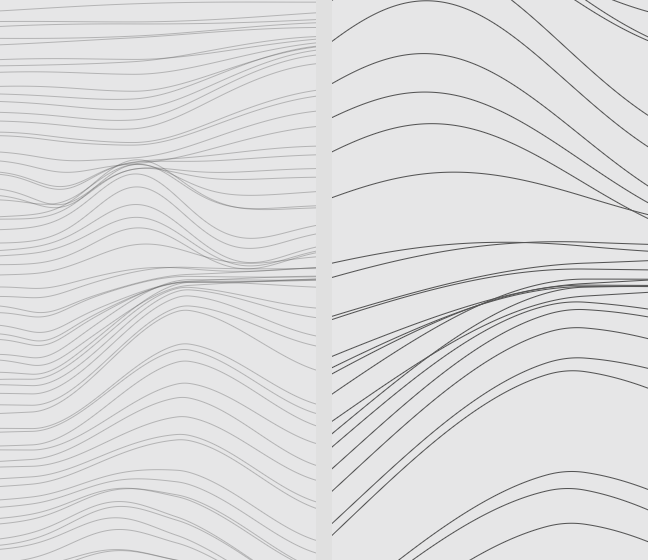
Left: the whole. Right: its middle third, enlarged.
Write a Shadertoy shader that draws this background.

```glsl
#define PAPER vec3(0.902, 0.902, 0.906)
#define INK vec3(0.33)
#define LINE_WIDTH 0.00062
#define LINE_COUNT 73
#define SPACING 0.0165
#define SPACING_JITTER 0.016
#define SHAPE_JITTER 0.022
#define WOBBLE 0.0045

float hash(float n) {
    return fract(sin(n * 127.1 + 3.7) * 43758.5);
}

float bell(float x, float center, float width) {
    float d = (x - center) / width;
    return exp(-d * d);
}

// Upward shift of a strand that starts at depth t on the left edge
float terrain(float u, float t) {
    float rise = 0.015 * u;

    // Upper slope, sagging first and then climbing to the right
    rise += 0.080 * smoothstep(0.42, 1.05, u) * bell(t, 0.20, 0.09);
    rise -= 0.026 * bell(u, 0.42, 0.26) * bell(t, 0.21, 0.07);

    // Middle ridge between two hollows
    rise -= 0.040 * bell(u, 0.20, 0.13) * bell(t, 0.32, 0.05);
    rise += 0.100 * bell(u, 0.43, 0.19) * bell(t, 0.41, 0.07);
    rise -= 0.036 * bell(u, 0.78, 0.18) * bell(t, 0.445, 0.045);

    // Large lower hill with a steep left flank
    rise -= 0.018 * bell(u, 0.14, 0.10) * bell(t, 0.59, 0.07);
    rise += 0.170 * smoothstep(0.10, 0.60, u) * bell(t, 0.72, 0.15);
    rise -= 0.130 * smoothstep(0.56, 1.08, u) * smoothstep(0.63, 0.76, t);

    // Small hill at the foot
    rise += 0.055 * bell(u, 0.36, 0.20) * bell(t, 0.98, 0.08);
    return rise;
}

// Depth of one strand below the top edge
float strand(float u, float id) {
    float a = hash(id);
    float b = hash(id + 91.0);
    float t = (id - 3.0) * SPACING + (a - 0.5) * SPACING_JITTER;
    float wave = sin(u * 4.2 + b * 6.28) - sin(b * 6.28);
    return t - terrain(u, t + (b - 0.5) * SHAPE_JITTER) + WOBBLE * wave;
}

void mainImage(out vec4 fragColor, in vec2 fragCoord) {
    vec2 uv = fragCoord / iResolution.xy;
    float depth = 1.0 - uv.y;
    float aspect = iResolution.x / iResolution.y;
    float pixel = 1.0 / iResolution.y;

    // Hairlines thinner than a pixel fade instead of vanishing
    float strength = min(1.0, LINE_WIDTH / pixel);
    float core = 0.5 * max(LINE_WIDTH - pixel, 0.0);

    vec3 color = PAPER;
    for (int i = 0; i < LINE_COUNT; i++) {
        float id = float(i);
        float y = strand(uv.x, id);
        float slope = (strand(uv.x + 0.002, id) - y) / (0.002 * aspect);
        float dist = abs(depth - y) / sqrt(1.0 + slope * slope);
        float cover = strength * clamp(1.0 + (core - dist) / pixel, 0.0, 1.0);
        color = mix(color, INK, cover);
    }
    fragColor = vec4(color, 1.0);
}
```
